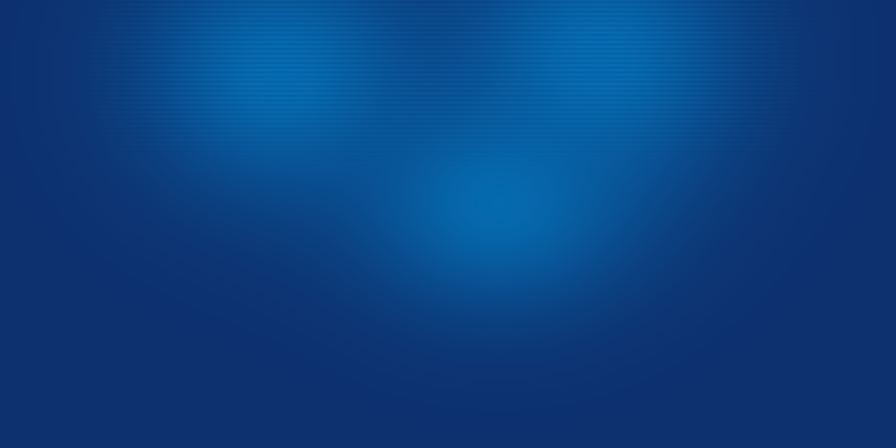
Give the GLSL for this background, as a Shadertoy shader.

```glsl
// Deep navy backdrop lit by three soft blue glows in its upper half.
// Gaussian glows are joined by a screen blend, then fine horizontal
// scanlines are laid over the top and faded out toward the middle.

const vec3 NAVY = vec3(0.052, 0.190, 0.435);
const vec3 AZURE = vec3(0.020, 0.420, 0.690);

const int GLOW_COUNT = 3;
// Each glow: centre in xy, horizontal and vertical spread in zw.
const vec4 GLOWS[GLOW_COUNT] = vec4[GLOW_COUNT](
    vec4(0.625, 0.835, 0.30, 0.27),
    vec4(1.340, 0.870, 0.31, 0.29),
    vec4(1.110, 0.545, 0.30, 0.23)
);

const float LINES_PER_HEIGHT = 96.0;
const float LINE_STRENGTH = 0.045;

// Gaussian falloff: 1 at the centre, fading with distance over the spread.
float softGlow(vec2 p, vec2 centre, vec2 spread) {
    vec2 d = (p - centre) / spread;
    return exp(-dot(d, d));
}

// Screen blend of all glows, so overlaps never exceed 1.
float glowField(vec2 p) {
    float dark = 1.0;
    for (int i = 0; i < GLOW_COUNT; i++) {
        dark *= 1.0 - 0.97 * softGlow(p, GLOWS[i].xy, GLOWS[i].zw);
    }
    return 1.0 - dark;
}

// Smooth stripes that vanish when too fine for the pixel size.
float scanlines(float y, float frequency, float pixel) {
    float resolved = 1.0 - smoothstep(0.4, 0.6, frequency * pixel);
    return resolved * cos(6.28318 * frequency * y);
}

// Scanlines show only in the upper part and away from the sides.
float scanlineMask(vec2 p, float width) {
    float upper = smoothstep(0.58, 0.80, p.y);
    float sides = smoothstep(0.10, 0.40, p.x)
                * (1.0 - smoothstep(width - 0.40, width - 0.10, p.x));
    return upper * sides;
}

void mainImage(out vec4 fragColor, in vec2 fragCoord) {
    // Canvas units: height is 1, origin at the lower left.
    vec2 p = fragCoord / iResolution.y;
    float width = iResolution.x / iResolution.y;
    float pixel = 1.0 / iResolution.y;

    // Glows over navy
    vec3 color = mix(NAVY, AZURE, glowField(p));

    // Fine line texture
    float lines = scanlines(p.y, LINES_PER_HEIGHT, pixel);
    color *= 1.0 + LINE_STRENGTH * lines * scanlineMask(p, width);

    fragColor = vec4(color, 1.0);
}
```
